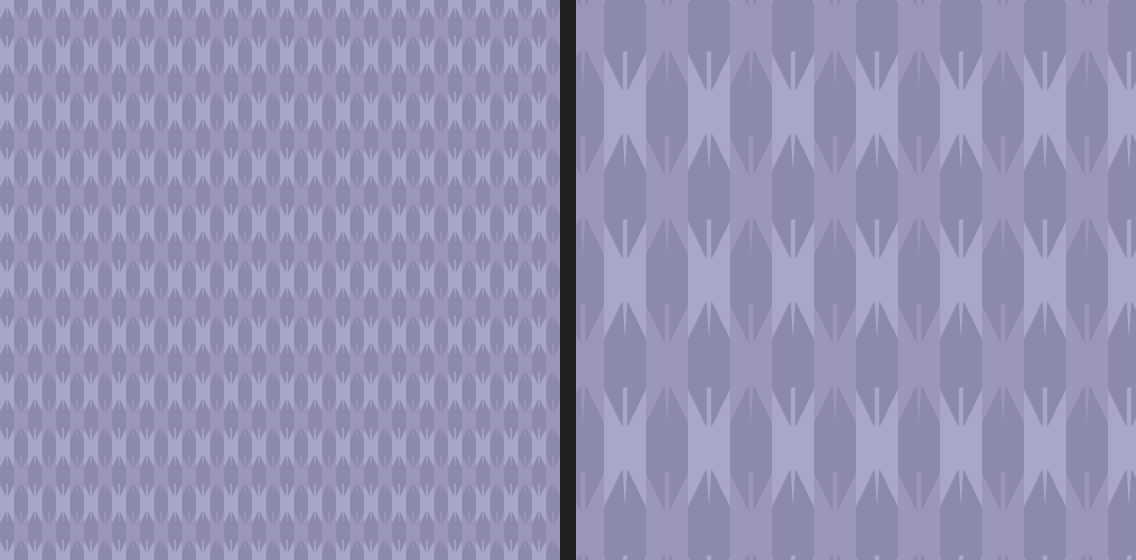
Left: the whole. Right: its middle third, enlarged.
This pattern is drawn by a WebGL 1 fragment shader. Its source:

```glsl
precision highp float;
// Muted lilac columns of staggered dark lozenges with split, pointed ends.

uniform vec2 u_resolution;

#define REPEATS vec2(20.0, 10.0)          // column pairs across, lozenges down
#define LIGHT_COLOR vec3(0.658, 0.655, 0.795)
#define MID_COLOR vec3(0.602, 0.594, 0.731)
#define DARK_COLOR vec3(0.546, 0.540, 0.677)
#define SHOULDER 0.30                     // height where the taper begins
#define TIP 0.74                          // height where the prongs end
#define TIP_HALF_WIDTH 0.14
#define STEM_HALF_WIDTH 0.11
#define STEM_START 0.28
#define SAMPLES 4                         // edge smoothing samples per axis

// 1 inside the lozenge; p spans -1 to 1 across its column and its period.
float lozenge(vec2 p) {
  float across = abs(p.x);
  float height = abs(p.y);

  // Straight sides that taper towards both ends.
  float taper = clamp((height - SHOULDER) / (TIP - SHOULDER), 0.0, 1.0);
  float body = step(across, mix(1.0, TIP_HALF_WIDTH, taper)) * step(height, TIP);

  // An even stem splits the lower end, a narrowing slit the upper one.
  float stem = step(p.y, -STEM_START) * step(across, STEM_HALF_WIDTH);
  float slit = step(SHOULDER, p.y) * step(across, STEM_HALF_WIDTH * taper);
  return body * (1.0 - max(stem, slit));
}

vec3 patternColor(vec2 uv) {
  vec2 grid = uv * REPEATS;
  float column = floor(grid.x * 2.0);
  float isMid = mod(column, 2.0);

  // Every second column is shifted by half a period.
  vec2 cell = fract(vec2(grid.x * 2.0, grid.y + 0.5 * isMid)) * 2.0 - 1.0;
  vec3 ground = mix(LIGHT_COLOR, MID_COLOR, isMid);
  return mix(ground, DARK_COLOR, lozenge(cell));
}

void main() {
  // Average a small grid of samples over the pixel.
  vec3 sum = vec3(0.0);
  for (int j = 0; j < SAMPLES; j++) {
    for (int i = 0; i < SAMPLES; i++) {
      vec2 offset = (vec2(float(i), float(j)) + 0.5) / float(SAMPLES) - 0.5;
      sum += patternColor((gl_FragCoord.xy + offset) / u_resolution);
    }
  }
  gl_FragColor = vec4(sum / float(SAMPLES * SAMPLES), 1.0);
}
```
